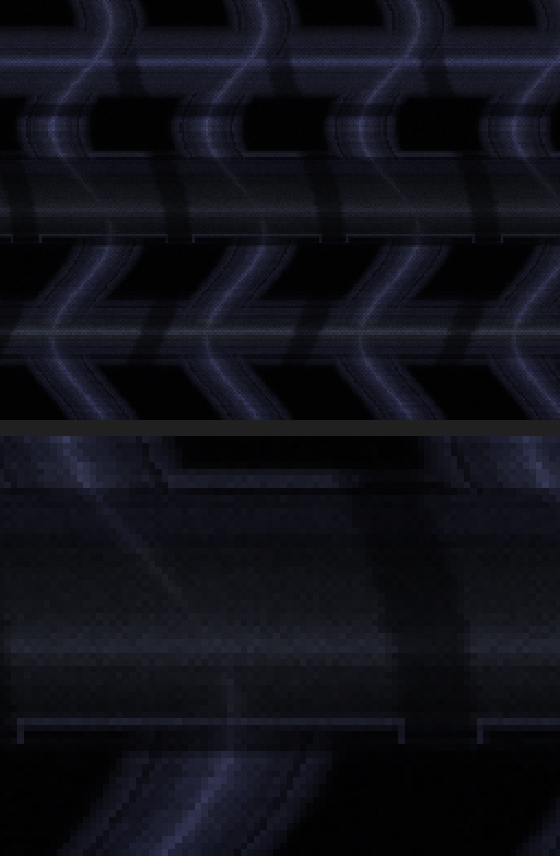
Top: the whole. Bottom: its middle third, enlarged.
Write a Shadertoy shader that draws this pattern.

```glsl
// Dim blue lattice of swaying vertical strands and glowing rows on a coarse dithered grid.

const float TAU = 6.2831853;
const float GRID = 192.0;      // coarse cells per canvas height
const float PERIOD = 0.3663;   // horizontal repeat, in canvas heights
const vec3 BLUE = vec3(0.215, 0.225, 0.37);
const vec3 SLATE = vec3(0.235, 0.25, 0.325);

float hash(vec2 p) {
    vec3 q = fract(vec3(p.xyx) * 0.1031);
    q += dot(q, q.yzx + 33.33);
    return fract((q.x + q.y) * q.z);
}

// Signed offset from the nearest repeat.
float repeatX(float x) {
    return mod(x + 0.5 * PERIOD, PERIOD) - 0.5 * PERIOD;
}

// Soft window between two heights.
float band(float y, float lo, float hi) {
    float soft = 0.004;
    return smoothstep(lo - soft, lo + soft, y) * (1.0 - smoothstep(hi - soft, hi + soft, y));
}

float boxDistance(vec2 p, vec2 halfSize) {
    vec2 d = abs(p) - halfSize;
    return length(max(d, 0.0)) + min(max(d.x, d.y), 0.0);
}

float fill(float d) {
    return 1.0 - smoothstep(-0.0015, 0.0015, d);
}

// Bright core, soft halo and a wide plateau.
float glow(float d) {
    float plateau = 0.36 * (1.0 - smoothstep(0.058, 0.102, d));
    return plateau + 0.22 * exp(-d / 0.028) + 0.36 * exp(-d * d / 0.00006);
}

// Contour stripes that deepen away from the core.
float contours(float d, float seed) {
    float stripe = hash(vec2(floor(d * 128.0), seed));
    float depth = mix(0.14, 0.75, smoothstep(0.02, 0.09, d));
    return 1.0 - depth * smoothstep(0.3, 0.8, stripe);
}

float strandX(float y) {
    return 0.1944 + 0.0694 * cos(TAU * 2.0 * (y - 0.0556));
}

float shadowX(float y) {
    return 0.356 + 0.069 * cos(TAU * (y - 0.564));
}

float strandLight(vec2 p) {
    float d = abs(repeatX(p.x - strandX(p.y)));
    float gain = 1.0 - 0.55 * band(p.y, 0.376, 0.585) - 0.45 * band(p.y, 0.247, 0.278)
               + 0.2 * band(p.y, 0.278, 0.315) - 0.25 * band(p.y, 0.772, 0.85);
    return gain * glow(d) * contours(d, 3.0);
}

float rowLight(vec2 p) {
    vec3 heights = vec3(0.1476, 0.503, 0.79);
    vec3 gains = vec3(0.95, 0.62, 0.78);
    float light = 0.0;
    for (int i = 0; i < 3; i++) {
        float dy = p.y - heights[i];
        dy -= round(dy);
        if (i == 1 && dy < 0.0) dy *= 0.52;
        float d = abs(dy);
        light = max(light, gains[i] * glow(d) * contours(d, 11.0 + float(i)));
    }
    return light;
}

// Recessed slots and pale bars set into the rows.
float addPanels(float light, vec2 p) {
    float slot = boxDistance(vec2(repeatX(p.x - 0.311), p.y - 0.348), vec2(0.106, 0.013));
    light *= 1.0 - 0.65 * fill(slot);
    float bar = boxDistance(vec2(repeatX(p.x - 0.288), p.y - 0.369), vec2(0.077, 0.007));
    light = mix(light, 0.39, fill(bar));
    float frame = boxDistance(vec2(repeatX(p.x - 0.2457), p.y - 0.573), vec2(0.154, 0.014));
    light *= 1.0 - 0.6 * fill(frame);
    float rim = fill(abs(frame + 0.003) - 0.003) * (1.0 - step(0.578, p.y));
    return max(light, 0.46 * rim);
}

void mainImage(out vec4 fragColor, in vec2 fragCoord) {
    // Grid space with y running downward.
    vec2 uv = fragCoord / iResolution.y;
    vec2 cell = floor(vec2(uv.x, 1.0 - uv.y) * GRID);
    vec2 p = (cell + 0.5) / GRID;

    // Rows dimmed by a slower, wandering shadow.
    float shade = abs(repeatX(p.x - shadowX(p.y)));
    shade += 0.008 * (hash(cell.yy + 5.0) - 0.5);
    float rows = addPanels(rowLight(p), p);
    rows *= 1.0 - 0.5 * (1.0 - smoothstep(0.022, 0.04, shade));

    float strands = strandLight(p);
    float light = max(strands, rows) + 0.12 * min(strands, rows);

    // Scanline wear, checker dither and grain.
    float wear = 0.9 + 0.2 * hash(vec2(cell.y, 7.0));
    float checker = mod(cell.x + cell.y, 2.0) - 0.5;
    float grain = hash(cell + 17.0) - 0.5;
    light *= wear * (1.0 + 0.1 * checker + 0.16 * grain);
    light += 0.03 + 0.025 * grain;

    // Slate rows low down, bluer strands and upper row.
    float slate = max(band(p.y, 0.42, 0.56), band(p.y, 0.76, 0.82));
    slate = max(slate, 0.45 * hash(vec2(floor(p.y * 48.0), 2.0)));
    fragColor = vec4(max(light, 0.0) * mix(BLUE, SLATE, slate), 1.0);
}
```
